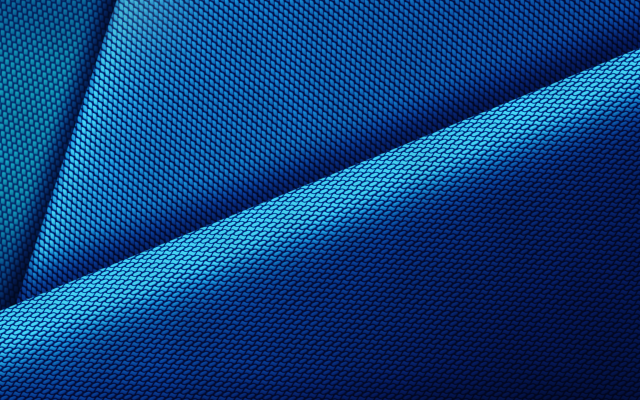
This texture is drawn by a Shadertoy shader. Its source:

```glsl
// Three overlapping sheets of blue woven cloth, lit along their rolled folds.
// Each sheet has a smooth light field; staggered slanted threads modulate it,
// and the resulting brightness is coloured through a navy-to-cyan ramp.

#define FOLD_START 0.223      // height of the front fold at the left border
#define FOLD_SLOPE 0.411
#define SIDE_START -0.041     // x of the side fold at the bottom border
#define SIDE_SLOPE 0.333
#define BACK_CELL vec2(0.0125, 0.0185)
#define FRONT_CELL vec2(0.0205, 0.0120)
#define GAP_LIGHT 0.27
#define THREAD_LIGHT 1.50
#define UNEVENNESS 0.07

mat2 rotation(float a) {
    float c = cos(a), s = sin(a);
    return mat2(c, s, -s, c);
}

vec2 hashGradient(vec2 cell) {
    vec3 h = fract(cell.xyx * vec3(0.1031, 0.1030, 0.0973));
    h += dot(h, h.yzx + 33.33);
    return fract((h.xx + h.yz) * h.zy) * 2.0 - 1.0;
}

float gradientNoise(vec2 p) {
    vec2 i = floor(p), f = fract(p);
    vec2 u = f * f * (3.0 - 2.0 * f), e = vec2(1.0, 0.0);
    float low = mix(dot(hashGradient(i), f),
                    dot(hashGradient(i + e), f - e), u.x);
    float high = mix(dot(hashGradient(i + e.yx), f - e.yx),
                     dot(hashGradient(i + 1.0), f - 1.0), u.x);
    return mix(low, high, u.y);
}

// One rounded thread inside its cell, lit from the upper left
float threadLight(vec2 f) {
    vec2 g = f * f;
    float radius = sqrt(sqrt(dot(g, g)));
    float thread = 1.0 - smoothstep(0.25, 0.53, radius);
    float sheen = 1.0 + 0.5 * dot(f, vec2(-0.5, 0.9));
    return mix(GAP_LIGHT, THREAD_LIGHT * sheen, thread);
}

// Upright leaning threads, every second column dropped by half a cell
float uprightWeave(vec2 p, float lean) {
    vec2 q = p / BACK_CELL;
    q.y += 0.5 * mod(floor(q.x), 2.0);
    vec2 f = fract(q) - 0.5;
    return threadLight(vec2(f.x + lean * f.y, f.y + 0.25 * f.x));
}

// Flat threads in wavering rows, every second row shifted by half a cell
float flatWeave(vec2 p) {
    vec2 q = p / FRONT_CELL;
    q.y += 0.13 * sin(6.2832 * q.x);
    q.x += 0.5 * mod(floor(q.y), 2.0);
    vec2 f = fract(q) - 0.5;
    return threadLight(vec2(f.x - 0.35 * f.y, f.y));
}

vec3 clothRamp(float light) {
    vec3 c = mix(vec3(0.005, 0.012, 0.08), vec3(0.02, 0.10, 0.36),
                 clamp(light / 0.20, 0.0, 1.0));
    c = mix(c, vec3(0.03, 0.25, 0.59), clamp((light - 0.20) / 0.20, 0.0, 1.0));
    c = mix(c, vec3(0.05, 0.38, 0.67), clamp((light - 0.40) / 0.15, 0.0, 1.0));
    c = mix(c, vec3(0.09, 0.56, 0.82), clamp((light - 0.55) / 0.20, 0.0, 1.0));
    return mix(c, vec3(0.27, 0.82, 0.94), clamp((light - 0.75) / 0.35, 0.0, 1.0));
}

// Far left sheet, shaded beneath the side fold
vec3 leftSheet(vec2 p, float side) {
    float light = 0.54 * mix(0.30, 1.0, smoothstep(0.0, 0.07, -side));
    light *= mix(0.45, 1.0, smoothstep(0.18, 0.55, p.y));
    light *= 1.0 - 0.25 * smoothstep(0.8, 1.0, p.y);
    float threads = uprightWeave(rotation(-0.15) * p, -0.3);
    vec3 c = clothRamp(light * mix(1.0, threads, 0.65));
    return c * vec3(0.8, 1.08, 0.88);
}

// Middle sheet, bright on its side fold and dark under the front fold
vec3 middleSheet(vec2 p, float side, float above) {
    float light = mix(0.44, 0.31, smoothstep(0.55, 1.55, p.x));
    float rim = exp(-side / 0.09) * smoothstep(-0.005, 0.025, side);
    light += rim * mix(0.34, 0.44, smoothstep(0.3, 1.0, p.y));
    light *= mix(0.38, 1.0, smoothstep(0.0, 0.12, above));
    float threads = uprightWeave(rotation(0.06) * p, 0.3);
    vec3 c = clothRamp(light * threads);
    vec2 corner = p - vec2(0.35, 0.99);
    return mix(c, vec3(0.28, 0.50, 0.62), 0.35 * exp(-dot(corner, corner) / 0.014));
}

// Front sheet, rolling from a glowing crest into darkness
vec3 frontSheet(vec2 p, float depth) {
    float crest = depth - 0.04;
    float width = crest < 0.0 ? 0.065 : 0.085;
    float light = 0.53 * exp(-crest * crest / (width * width));
    light *= 1.0 - 0.20 * exp(-p.x / 0.22);
    float away = smoothstep(0.2, 1.6, p.x + 0.45 * (0.4 - p.y));
    light += mix(0.26, 0.13, away) + 0.20 * exp(-depth / 0.17);
    light *= 1.0 - 0.25 * smoothstep(0.35, 0.8, depth);
    light *= mix(0.8, 1.0, smoothstep(-0.02, 0.10, p.y));
    vec2 rolled = p + vec2(-0.4, 0.9) * 0.012 * exp(-depth / 0.04);
    return clothRamp(light * flatWeave(rotation(0.07) * rolled));
}

vec3 cloth(vec2 p, float pixel) {
    float above = (p.y - FOLD_START - FOLD_SLOPE * p.x)
                * inversesqrt(1.0 + FOLD_SLOPE * FOLD_SLOPE);
    float side = (p.x - SIDE_START - SIDE_SLOPE * p.y)
               * inversesqrt(1.0 + SIDE_SLOPE * SIDE_SLOPE);
    vec3 back = mix(leftSheet(p, side), middleSheet(p, max(side, 0.0), max(above, 0.0)),
                    smoothstep(-pixel, pixel, side));
    vec3 c = mix(back, frontSheet(p, max(-above, 0.0)), 1.0 - smoothstep(-pixel, pixel, above));
    return c * (1.0 + UNEVENNESS * gradientNoise(p * 9.0));
}

void mainImage(out vec4 fragColor, in vec2 fragCoord) {
    vec3 sum = vec3(0.0);
    for (int i = 0; i < 4; i++) {  // four samples keep the fine weave smooth
        vec2 offset = vec2(float(i % 2), float(i / 2)) * 0.5 - 0.25;
        sum += cloth((fragCoord + offset) / iResolution.y, 0.7 / iResolution.y);
    }
    fragColor = vec4(clamp(sum * 0.25, 0.0, 1.0), 1.0);
}
```
